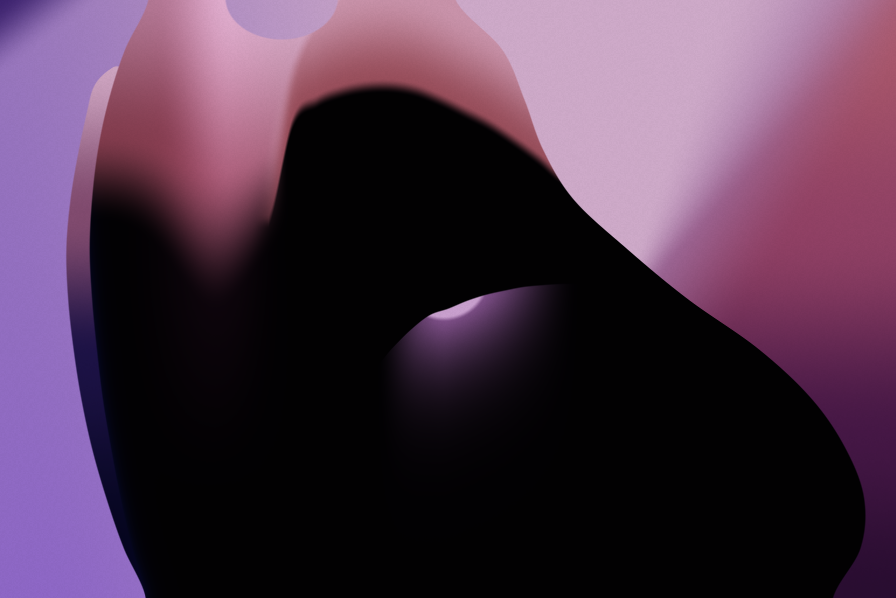
A Shadertoy shader for this background:

```glsl
// Dark folded sculpture with rose highlights, before a lilac wall and a soft beam.
// Spline profiles bound the shapes; smooth ramps shade the folds, rim and glow.
// Space: x to the right, y down from the top edge, both in canvas heights.

const vec3 INK = vec3(.006, .002, .009);
const vec3 PINK = vec3(.80, .66, .78);
const vec3 ROSE = vec3(.59, .30, .35);

const float LEFT_EDGE[13] = float[13](.248, .209, .182, .164, .154, .150, .154,
                                      .162, .172, .186, .202, .221, .244);
const float RIGHT_EDGE[13] = float[13](.762, .840, .877, .908, .959, 1.049, 1.150,
                                       1.268, 1.357, 1.414, 1.445, 1.439, 1.393);
const float RIM_EDGE[13] = float[13](.190, .168, .150, .132, .118, .111, .114,
                                     .123, .136, .154, .178, .207, .244);
const float SHADOW_TOP[13] = float[13](.371, .205, .170, .154, .146, .145, .152,
                                       .168, .188, .209, .236, .266, .299);
const float HOLLOW_TOP[13] = float[13](.615, .582, .551, .527, .516, .503, .493,
                                       .486, .480, .477, .475, .475, .477);

// Catmull-Rom curve through evenly spaced knots, t in 0..1
float curve(float knots[13], float t) {
    float s = clamp(t, 0., 1.) * 12.;
    int i = min(int(s), 11);
    float f = s - float(i);
    float a = knots[max(i - 1, 0)], b = knots[i];
    float c = knots[i + 1], d = knots[min(i + 2, 12)];
    return b + .5 * f * (c - a + f * (2. * a - 5. * b + 4. * c - d
                       + f * (3. * (b - c) + d - a)));
}

float hash(vec2 p) {
    return fract(sin(dot(p, vec2(12.9898, 78.233))) * 43758.5453);
}

// 0 to 1 across a soft boundary of half width w
float edge(float d, float w) {
    return smoothstep(-w, w, d);
}

// Lilac wall with a rose beam that blurs toward the top
vec3 wall(vec2 p) {
    vec3 violet = mix(vec3(.59, .46, .73), vec3(.55, .40, .77), p.y);
    vec3 col = mix(violet, PINK, smoothstep(-.1, .85, p.x - .15 * p.y));
    col = mix(col, vec3(.20, .10, .40), .9 * (1. - smoothstep(0., .17, p.x + 1.3 * p.y)));

    vec2 tip = vec2(1.07, .43);
    float s = dot(p - tip, vec2(.84, .54));
    float rise = max(tip.y - p.y, 0.);
    vec3 beam = mix(vec3(.67, .35, .42), vec3(.56, .25, .39), smoothstep(0., .42, p.y));
    beam = mix(beam, vec3(.27, .09, .27), smoothstep(.38, .74, p.y));
    beam = mix(beam, vec3(.16, .05, .19), smoothstep(.70, 1., p.y));
    beam = mix(vec3(.62, .43, .62), beam, smoothstep(-.02, .20, s));
    return mix(col, beam, smoothstep(-.01 - .27 * rise, .05 + .25 * rise, s));
}

// Thin outer rim, pale at the top and navy below
vec3 rimColor(float y) {
    vec3 col = mix(vec3(.80, .64, .75), vec3(.50, .29, .43), smoothstep(.10, .36, y));
    col = mix(col, vec3(.11, .07, .27), smoothstep(.36, .60, y));
    return mix(col, vec3(.02, .02, .12), smoothstep(.58, .92, y));
}

// Left folds: a rose flank beside a paler valley, fading into shadow
vec3 foldColor(vec2 p) {
    float valley = smoothstep(.26, .39, p.x);
    vec3 top = mix(vec3(.68, .46, .56), vec3(.82, .66, .76), valley);
    vec3 low = mix(vec3(.50, .23, .29), vec3(.60, .32, .40), valley);
    vec3 col = mix(top, low, smoothstep(-.02, mix(.25, .38, valley), p.y));
    float bump = exp(-pow((p.x - .36) / .09, 2.));
    float light = 1. - smoothstep(.22 + .06 * bump, .37 + .15 * bump, p.y);
    vec3 haze = vec3(.05, .018, .04) * bump * (1. - smoothstep(.4, .85, p.y));
    return INK + haze + col * light;
}

// Right lobe: lit crown above a curved shadow line
vec3 lobeColor(vec2 p, float pixel) {
    float gap = curve(SHADOW_TOP, (p.x - .449) / .492) - p.y;
    vec3 lit = mix(ROSE, vec3(.78, .57, .66), smoothstep(.0, .16, gap));
    return mix(INK, lit, smoothstep(-.010 - pixel, .012 + pixel, gap));
}

// Light inside the hollow: a violet glow and a small pale disc
vec3 hollowColor(vec2 p, vec3 base, float pixel) {
    float below = p.y - curve(HOLLOW_TOP, (p.x - .625) / .375);
    float span = smoothstep(.63, .75, p.x) * (1. - smoothstep(.77, .97, p.x));
    float glow = span * exp(-pow(max(below, 0.) / .095, 1.35));
    vec3 col = base + vec3(.54, .34, .58) * glow;
    float disc = edge(.0745 - length(p - vec2(.742, .459)), .003 + pixel);
    col = mix(col, vec3(.78, .62, .80), disc);
    return mix(base, col, edge(below, pixel));
}

void mainImage(out vec4 fragColor, in vec2 fragCoord) {
    float pixel = 1. / iResolution.y;
    vec2 p = vec2(fragCoord.x, iResolution.y - fragCoord.y) * pixel;
    vec3 col = wall(p);

    // Rim with a rounded upper corner
    float corner = .03 * pow(clamp(1. - (p.y - .111) / .06, 0., 1.), 3.);
    float rim = edge(p.x - curve(RIM_EDGE, p.y) - corner, pixel)
              * edge(p.y - .111, pixel) * (1. - step(.4, p.x));
    col = mix(col, rimColor(p.y), rim);

    // Body shading on both sides of the crease
    float crease = .45 + .115 * exp(-9. * p.y);
    float side = edge(p.x - crease, .008 + .17 * p.y * p.y + pixel);
    vec3 body = mix(foldColor(p), lobeColor(p, pixel), side);
    body = hollowColor(p, body, pixel);
    float inset = p.x - curve(LEFT_EDGE, p.y);
    body += vec3(.01, .02, .10) * exp(-abs(inset) / .012) * smoothstep(.25, .5, p.y);

    // Silhouette with a scooped notch at the top
    float notch = (length((p - vec2(.471, -.004)) / vec2(.094, .070)) - 1.) * .075;
    float mask = edge(inset, pixel) * edge(curve(RIGHT_EDGE, p.y) - p.x, pixel)
               * edge(notch, pixel);
    col = mix(col, body, mask);

    // Fine grain, weaker in the dark
    float grain = hash(floor(p * 512.)) - .5;
    fragColor = vec4(col * (1. + .025 * grain), 1.);
}
```
